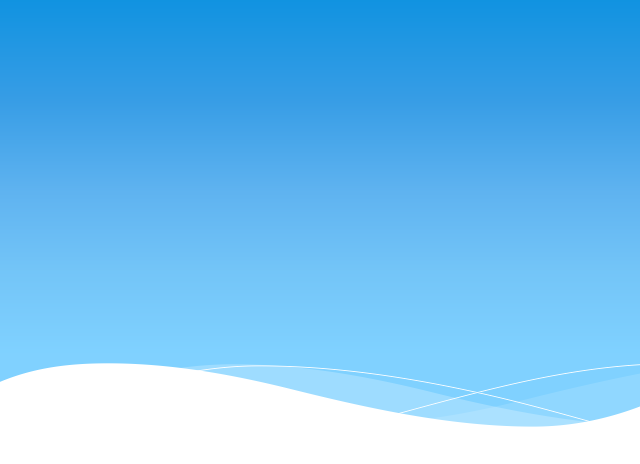
This background is drawn by a Shadertoy shader. Its source:

```glsl
// Blue sky gradient above a white wave, with pale translucent waves and two fine arcs.

// Cubic arc between two knots, each given as (x, height, slope).
float arc(float x, vec3 a, vec3 b) {
    float span = b.x - a.x;
    float s = clamp((x - a.x) / span, 0.0, 1.0);
    float r = 1.0 - s;
    return mix(a.y, b.y, s * s * (3.0 - 2.0 * s)) + span * s * r * (a.z * r - b.z * s);
}

// Smooth curve through three knots.
float wave(float x, vec3 a, vec3 b, vec3 c) {
    return x < b.x ? arc(x, a, b) : arc(x, b, c);
}

// Antialiased coverage of the inside, where the distance is positive.
float cover(float inside) {
    return clamp(0.5 + inside * iResolution.y, 0.0, 1.0);
}

vec3 skyColor(float depth) {
    vec3 sky = mix(vec3(0.065, 0.575, 0.88), vec3(0.215, 0.615, 0.90), clamp(depth / 0.215, 0.0, 1.0));
    sky = mix(sky, vec3(0.37, 0.70, 0.94), clamp((depth - 0.215) / 0.195, 0.0, 1.0));
    sky = mix(sky, vec3(0.45, 0.77, 0.97), clamp((depth - 0.41) / 0.17, 0.0, 1.0));
    return mix(sky, vec3(0.50, 0.82, 1.0), clamp((depth - 0.58) / 0.18, 0.0, 1.0));
}

void mainImage(out vec4 fragColor, in vec2 fragCoord) {
    vec2 uv = fragCoord / iResolution.xy;
    vec3 white = vec3(1.0);
    vec3 color = skyColor(1.0 - uv.y);

    // Translucent waves
    vec3 leftDip = vec3(0.677, 0.154, -0.344);
    float leftWave = uv.x < leftDip.x
        ? wave(uv.x, vec3(0.0, 0.1, 0.5), vec3(0.365, 0.215, 0.0), leftDip)
        : arc(uv.x, leftDip, vec3(0.9375, 0.088, -0.138));
    float rightWave = wave(uv.x, vec3(0.651, 0.095, 0.138), vec3(0.833, 0.143, 0.344), vec3(1.0, 0.195, 0.275));
    color = mix(color, white, 0.24 * cover(leftWave - uv.y));
    color = mix(color, white, 0.13 * cover(rightWave - uv.y));

    // Fine arcs, crossing at the right
    vec3 fallingCross = vec3(0.746, 0.154, -0.303);
    float fallingArc = uv.x < fallingCross.x
        ? wave(uv.x, vec3(0.0, 0.08, 0.45), vec3(0.404, 0.2115, 0.0), fallingCross)
        : arc(uv.x, fallingCross, vec3(0.922, 0.0914, -0.385));
    float risingArc = wave(uv.x, vec3(0.6, 0.1, 0.385), vec3(0.746, 0.154, 0.351), vec3(1.0, 0.214, 0.083));
    float lineGap = min(abs(fallingArc - uv.y), abs(risingArc - uv.y));
    color = mix(color, white, cover(0.0009 - lineGap));

    // Solid foreground wave
    vec3 slopeMid = vec3(0.456, 0.161, -0.344);
    float frontWave = uv.x < slopeMid.x
        ? wave(uv.x, vec3(0.0, 0.177, 0.578), vec3(0.169, 0.217, 0.0), slopeMid)
        : wave(uv.x, slopeMid, vec3(0.833, 0.0806, 0.0), vec3(1.0, 0.124, 0.523));
    color = mix(color, white, cover(frontWave - uv.y));

    fragColor = vec4(color, 1.0);
}
```
